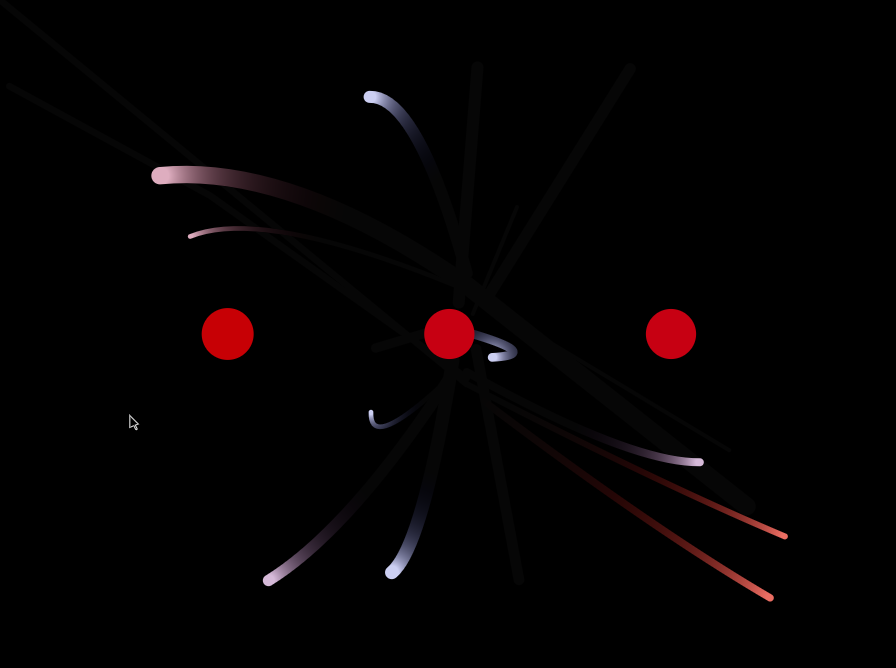
Give the GLSL for this background, as a Shadertoy shader.

```glsl
// Three red discs in a row on black, crossed by glowing comets on curved paths.
// Each comet is a quadratic curve measured by short segments; its head colour
// decays into a faint grey trail. Units: the canvas is 100 high, 133.8 wide.

const vec3 FAINT = vec3(0.022);

// Antialiased fill of a signed distance, one pixel wide
float fill(float d) {
    return clamp(0.5 - d * iResolution.y / 100.0, 0.0, 1.0);
}

float segmentDist(vec2 p, vec2 a, vec2 b) {
    vec2 ab = b - a;
    return length(p - a - ab * clamp(dot(p - a, ab) / dot(ab, ab), 0.0, 1.0));
}

float curveDist(vec2 p, vec2 a, vec2 bend, vec2 b) {
    float d = 1e3;
    vec2 last = a;
    for (int i = 1; i <= 20; i++) {
        float t = float(i) / 20.0;
        vec2 next = mix(mix(a, bend, t), mix(bend, b, t), t);
        d = min(d, segmentDist(p, last, next));
        last = next;
    }
    return d;
}

// Bright head at the start of the curve, fading with distance from it
vec3 comet(vec2 p, vec2 head, vec2 bend, vec2 end, float radius, float fade, vec3 tint) {
    float away = max(length(p - head) - radius, 0.0);
    vec3 glow = tint * exp(-away / fade * (1.8 - tint));
    return max(glow, FAINT) * fill(curveDist(p, head, bend, end) - radius);
}

vec3 streak(vec2 p, vec2 a, vec2 b, float radius) {
    return FAINT * fill(segmentDist(p, a, b) - radius);
}

// Small arrow pointer: a dark wedge and stem with a light outline
vec3 pointer(vec2 p, vec3 under) {
    vec2 q = (p - vec2(19.3, 38.0)) * vec2(1.0, -1.0);
    float wedge = max(max(-q.x, (q.x - q.y) * 0.707), (q.y + 0.4 * q.x - 2.1) * 0.93);
    float d = min(wedge, segmentDist(q, vec2(0.6, 1.3), vec2(1.05, 2.2)) - 0.2);
    return mix(mix(under, vec3(0.85), fill(d)), vec3(0.0), fill(d + 0.17));
}

void mainImage(out vec4 fragColor, in vec2 fragCoord) {
    vec2 p = fragCoord / iResolution.xy * vec2(133.8, 100.0);
    vec3 lavender = vec3(0.80, 0.81, 0.95);
    vec3 lilac = vec3(0.84, 0.73, 0.85);
    vec3 pink = vec3(0.87, 0.68, 0.75);
    vec3 coral = vec3(0.92, 0.43, 0.39);

    // Faint straight streaks
    vec3 col = streak(p, vec2(71.3, 89.9), vec2(68.5, 54.7), 0.9);
    col = max(col, streak(p, vec2(94.1, 89.7), vec2(72.3, 54.7), 0.85));
    col = max(col, streak(p, vec2(77.2, 69.0), vec2(70.6, 53.0), 0.3));
    col = max(col, streak(p, vec2(77.5, 13.2), vec2(71.1, 47.7), 0.8));
    col = max(col, streak(p, vec2(0.0, 100.0), vec2(69.7, 42.5), 0.5));
    col = max(col, streak(p, vec2(1.4, 87.1), vec2(31.4, 70.7), 0.5));
    col = max(col, streak(p, vec2(31.4, 70.7), vec2(69.7, 43.4), 0.5));
    col = max(col, streak(p, vec2(56.1, 47.9), vec2(67.1, 51.2), 0.7));
    col = max(col, streak(p, vec2(69.7, 57.3), vec2(111.5, 24.2), 1.35));
    col = max(col, streak(p, vec2(67.9, 57.3), vec2(108.9, 32.6), 0.3));

    // Comets of the upper left
    col = max(col, comet(p, vec2(55.2, 85.5), vec2(62.4, 85.7), vec2(69.7, 59.1), 0.9, 3.5, lavender));
    col = max(col, comet(p, vec2(23.9, 73.7), vec2(43.6, 75.6), vec2(69.7, 57.3), 1.3, 7.0, pink));
    col = max(col, comet(p, vec2(28.4, 64.6), vec2(39.2, 69.0), vec2(67.9, 57.3), 0.35, 5.0, pink));

    // Comets near the centre and below
    col = max(col, comet(p, vec2(73.5, 46.5), vec2(81.0, 46.9), vec2(70.6, 50.0), 0.65, 2.2, lavender));
    col = max(col, comet(p, vec2(55.4, 38.3), vec2(55.2, 32.1), vec2(67.1, 43.4), 0.35, 1.8, lavender));
    col = max(col, comet(p, vec2(40.1, 13.1), vec2(52.3, 20.7), vec2(67.1, 43.4), 0.85, 5.0, lilac));
    col = max(col, comet(p, vec2(58.5, 14.3), vec2(63.1, 18.1), vec2(67.6, 46.0), 1.0, 3.5, lavender));

    // Comets of the lower right
    col = max(col, comet(p, vec2(104.5, 30.8), vec2(94.1, 30.7), vec2(69.7, 44.3), 0.6, 5.0, lilac));
    col = max(col, comet(p, vec2(117.2, 19.7), vec2(97.6, 28.0), vec2(69.7, 42.5), 0.45, 11.0, coral));
    col = max(col, comet(p, vec2(115.0, 10.5), vec2(97.6, 20.7), vec2(72.3, 39.9), 0.55, 13.0, coral));

    // Row of red discs, the left one slightly larger and purer
    for (int i = 0; i < 3; i++) {
        float first = i == 0 ? 1.0 : 0.0;
        vec2 centre = vec2(34.0 + 33.1 * float(i), 50.0);
        vec3 red = vec3(0.78, 0.0, 0.07 - 0.05 * first);
        col = mix(col, red, fill(length(p - centre) - 3.75 - 0.13 * first));
    }

    fragColor = vec4(pointer(p, col), 1.0);
}
```
